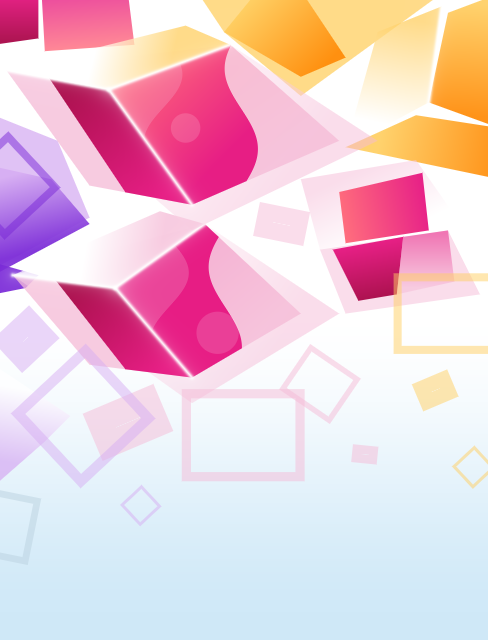
A WebGL 1 fragment shader for this background:

```glsl
precision highp float;
// Translucent glass cubes in pink, orange and violet over a pale sky gradient.
// Faces are convex quads with a linear tint, blended back to front;
// outlined frames, soft bubbles and glowing edges finish the scene.
uniform vec2 u_resolution;

const vec3 WHITE = vec3(1);
const vec3 SKY = vec3(.81, .91, .97);
const vec3 BLUSH = vec3(.96, .73, .84);
const vec3 ROSE = vec3(1, .38, .45);
const vec3 MAGENTA = vec3(.9, .06, .49);
const vec3 WINE = vec3(.65, 0, .26);
const vec3 ORANGE = vec3(1, .54, .02);
const vec3 AMBER = vec3(1, .81, .38);
const vec3 VIOLET = vec3(.47, .15, .84);
const vec3 LILAC = vec3(.84, .68, .95);
const float SOLID = .92, TINTED = .75, CLEAR = .5;
const float RIM = .2, FILLED = 1., TILT = .75;

// Coverage of a signed distance, one pixel soft
float cover(float d) {
  return clamp(.5 - d * u_resolution.y / 100., 0., 1.);
}

float edge(vec2 p, vec2 a, vec2 b) {
  vec2 e = normalize(b - a);
  return e.x * (p.y - a.y) - e.y * (p.x - a.x);
}

// Convex quad with corners listed clockwise
float quad(vec2 p, vec4 ab, vec4 cd) {
  return max(max(edge(p, ab.xy, ab.zw), edge(p, ab.zw, cd.xy)),
             max(edge(p, cd.xy, cd.zw), edge(p, cd.zw, ab.xy)));
}

// Quad tinted from its first edge to the opposite one
void pane(inout vec3 col, vec2 p, vec4 ab, vec4 cd, vec3 c0, vec3 c1, float alpha) {
  vec2 start = .5 * (ab.xy + ab.zw);
  vec2 span = .5 * (cd.xy + cd.zw) - start;
  float t = clamp(dot(p - start, span) / dot(span, span), 0., 1.);
  col = mix(col, mix(c0, c1, t), alpha * cover(quad(p, ab, cd)));
}

// Rotated rectangle: box holds centre and half size, rim its relative width
void frame(inout vec3 col, vec2 p, vec4 box, float angle, float rim, vec3 tint) {
  vec2 q = p - box.xy;
  float c = cos(angle), s = sin(angle);
  q = abs(vec2(c * q.x + s * q.y, c * q.y - s * q.x)) - box.zw;
  float d = max(q.x, q.y);
  col = mix(col, tint, CLEAR * cover(max(d, -d - rim * box.w)));
}

void bubble(inout vec3 col, vec2 p, vec2 centre, float radius) {
  col = mix(col, WHITE, .15 * cover(length(p - centre) - radius));
}

// Bright edge with a halo
void streak(inout vec3 col, vec2 p, vec2 a, vec2 b) {
  vec2 e = b - a;
  float d = length(p - a - e * clamp(dot(p - a, e) / dot(e, e), 0., 1.));
  col = mix(col, WHITE, .7 * exp(-d * d * 9.) + .2 * exp(-d));
}

// Glass cube around a hub corner; other corners are offsets from it
void cube(inout vec3 col, vec2 p, vec2 hub, vec2 left, vec2 back, vec2 low, vec2 right,
          vec3 lid, vec3 glow) {
  vec2 l = hub + left, b = hub + back, d = hub + low, r = hub + right;
  vec4 top = vec4(hub, b), base = vec4(r, d);
  pane(col, p, vec4(l, b), base + vec4(6, 0, 0, -4), WHITE, BLUSH, CLEAR);
  pane(col, p, vec4(l, hub), vec4(d, d + left), BLUSH, BLUSH, TINTED);
  pane(col, p, vec4(hub + .58 * left, hub), vec4(d, d + .65 * left), WINE, MAGENTA, SOLID);
  pane(col, p, top, base, mix(BLUSH, glow, .2), BLUSH, TINTED);
  // Saturated front, cut by a wave, with a paler swirl
  vec2 q = p - hub;
  float front = quad(p, top, base);
  float wave = q.x - .5 * right.x - 2.7 + 2.6 * sin((q.y + 3.) * .25);
  float swirl = q.x - 8.5 + 3. * sin(q.y * .3 + 4.);
  float tone = clamp(1. + .035 * (q.y - q.x), 0., 1.);
  col = mix(col, mix(MAGENTA, glow, tone), SOLID * cover(max(front, wave)));
  col = mix(col, BLUSH, .25 * cover(max(front, swirl)));
  pane(col, p, vec4(l, l + back + vec2(9, 0)), vec4(b, hub), WHITE, lid, TINTED);
  streak(col, p, l, hub);
  streak(col, p, hub, d);
  streak(col, p, hub, b);
}

void main() {
  vec2 p = 100. * gl_FragCoord.xy / u_resolution.y;
  vec3 c = mix(SKY, WHITE, smoothstep(0., 52., p.y));

  // Violet blocks at the left
  pane(c, p, vec4(-1, 82, 9, 78), vec4(14, 66, -1, 58), LILAC, LILAC, TINTED);
  pane(c, p, vec4(-1, 74, 8, 72), vec4(14, 65, -1, 57), LILAC, VIOLET, SOLID);
  frame(c, p, vec4(1, 71, 6, 6), TILT, RIM, VIOLET);
  pane(c, p, vec4(-1, 59, 6, 57), vec4(4, 55, -1, 54), VIOLET, VIOLET, SOLID);
  pane(c, p, vec4(-1, 43, 11, 35), vec4(7, 31, -1, 24), WHITE, LILAC, TINTED);
  frame(c, p, vec4(4, 47, 4, 3.5), TILT, FILLED, LILAC);

  // Magenta and orange blocks along the top
  pane(c, p, vec4(-1, 101, 6, 101), vec4(6, 94, -1, 93), MAGENTA, WINE, SOLID);
  pane(c, p, vec4(6.5, 101, 20, 101), vec4(21, 93, 7, 92), MAGENTA, ROSE, TINTED);
  pane(c, p, vec4(31, 101, 69, 101), vec4(47, 85, 35, 95), AMBER, AMBER, TINTED);
  pane(c, p, vec4(59, 95, 69, 99), vec4(67, 84, 54, 77), AMBER, WHITE, TINTED);
  pane(c, p, vec4(70, 98, 78, 101), vec4(78, 80, 67, 84), AMBER, ORANGE, SOLID);
  pane(c, p, vec4(54, 77, 65, 82), vec4(78, 80, 78, 72), AMBER, ORANGE, SOLID);
  streak(c, p, vec2(69, 99), vec2(67, 84));

  // Two large cubes, lower one first
  cube(c, p, vec2(18, 55), vec2(-16, 2), vec2(14, 10), vec2(12, -14), vec2(29, -4), BLUSH, MAGENTA);
  cube(c, p, vec2(17, 86), vec2(-16, 3), vec2(19, 7), vec2(13, -18), vec2(36, -8), AMBER, ROSE);
  pane(c, p, vec4(35, 95, 44, 106), vec4(54, 91, 47, 88), AMBER, ORANGE, SOLID);

  // Small cube at the right
  pane(c, p, vec4(47, 72, 65, 75), vec4(72, 65, 50, 61), BLUSH, WHITE, CLEAR);
  pane(c, p, vec4(50, 61, 70, 64), vec4(75, 54, 54, 51), BLUSH, BLUSH, CLEAR);
  pane(c, p, vec4(54, 62, 53, 70), vec4(66, 73, 67, 64), ROSE, MAGENTA, SOLID);
  pane(c, p, vec4(52, 61, 63, 63), vec4(62, 54, 56, 53), MAGENTA, WINE, SOLID);
  pane(c, p, vec4(63, 63, 70, 64), vec4(71, 56, 62, 54), MAGENTA, BLUSH, CLEAR);

  // Loose tiles, frames and bubbles
  frame(c, p, vec4(44, 65, 4, 2.7), -.2, FILLED, BLUSH);
  frame(c, p, vec4(20, 34, 6, 4), .4, FILLED, BLUSH);
  frame(c, p, vec4(68, 39, 3, 2.3), .4, FILLED, AMBER);
  frame(c, p, vec4(57, 29, 2, 1.4), -.1, FILLED, BLUSH);
  frame(c, p, vec4(38, 32, 9.6, 7.2), 0., RIM, BLUSH);
  frame(c, p, vec4(71, 51, 9.5, 6.3), 0., RIM, AMBER);
  frame(c, p, vec4(50, 40, 4.8, 4.3), -.6, RIM, BLUSH);
  frame(c, p, vec4(13, 35, 8, 8), TILT, RIM, LILAC);
  frame(c, p, vec4(0, 18, 5.5, 5.3), -.2, RIM, SKY * .9);
  frame(c, p, vec4(22, 21, 2.3, 2.3), TILT, RIM, LILAC);
  frame(c, p, vec4(74, 27, 2.4, 2.4), TILT, RIM, AMBER);
  bubble(c, p, vec2(29, 80), 2.3);
  bubble(c, p, vec2(34, 48), 3.3);
  gl_FragColor = vec4(c, 1);
}
```
